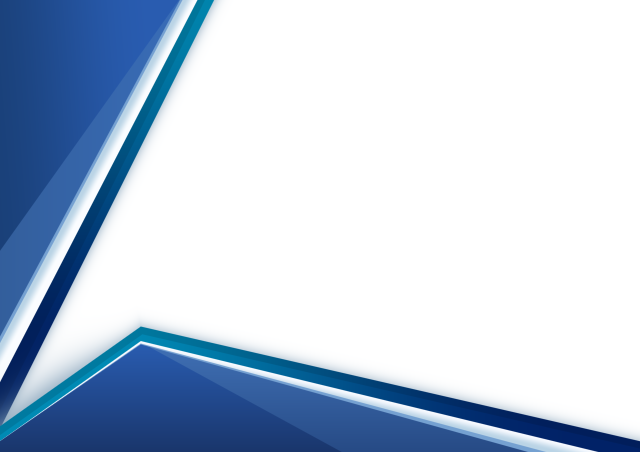
Reproduce this background procedurally as a Shadertoy shader.

```glsl
// A white page framed by two folded blue panels: a slanted one at the left and
// a low roof along the bottom. Each is a stack of half planes, drawn from the
// widest layer to the narrowest, with linear gradients and soft edge shadows.

// Signed distance to the line from a to b, positive on its left side
float line(vec2 p, vec2 a, vec2 b) {
    vec2 dir = normalize(b - a);
    return dot(p - a, vec2(-dir.y, dir.x));
}

// Half planes below a ridge that falls to both sides of its apex
float roof(vec2 p, vec2 leftEnd, vec2 apex, vec2 rightEnd) {
    return min(line(p, rightEnd, apex), line(p, apex, leftEnd));
}

float cover(float d) {
    float soft = 0.7 / iResolution.y;
    return smoothstep(-soft, soft, d);
}

float shadow(float d, float reach) {
    return exp(-pow(max(-d, 0.0) / reach, 1.3));
}

void mainImage(out vec4 fragColor, in vec2 fragCoord) {
    vec2 p = fragCoord / iResolution.xy * vec2(1.412, 1.0);
    vec3 navy = vec3(0.005, 0.13, 0.39);
    vec3 teal = vec3(0.0, 0.52, 0.68);
    vec3 pale = vec3(0.73, 0.83, 0.90);
    vec3 rim = vec3(0.46, 0.63, 0.82);
    vec3 shade = vec3(0.48, 0.60, 0.70);
    vec3 color = vec3(1.0);

    // Left band, teal at the top and navy at the foot, in two tones
    float band = line(p, vec2(0.0129, 0.0772), vec2(0.4724, 1.0));
    float strip = line(p, vec2(0.0, 0.1544), vec2(0.4357, 1.0));
    color = mix(color, shade, 0.45 * shadow(band, 0.012));
    vec3 bandColor = mix(navy, teal, smoothstep(0.2, 1.05, p.y));
    bandColor *= mix(1.0, 0.9, cover(band - 0.018));
    color = mix(color, bandColor, cover(band));

    // Left pale strip with its thin rim
    float edge = line(p, vec2(0.0, 0.241), vec2(0.4026, 1.0));
    vec3 stripColor = mix(pale, vec3(0.98, 0.99, 1.0), smoothstep(0.004, 0.026, -edge));
    color = mix(color, stripColor, cover(strip));
    color = mix(color, rim, cover(edge));

    // Left panel and the lighter facet along its edge
    float panel = line(p, vec2(0.0, 0.2555), vec2(0.397, 1.0));
    float facet = line(p, vec2(0.395, 1.0), vec2(0.0, 0.445));
    vec3 panelColor = mix(vec3(0.10, 0.25, 0.47), vec3(0.16, 0.36, 0.69),
                          smoothstep(-0.05, 0.36, p.x + 0.08 * (p.y - 0.7)));
    vec3 facetColor = mix(vec3(0.20, 0.37, 0.61), vec3(0.22, 0.42, 0.71), p.x / 0.36);
    panelColor = mix(panelColor, facetColor, cover(facet));
    color = mix(color, panelColor, cover(panel));

    // Roof shadow, wider beside the short left slope
    vec2 apex = vec2(0.3107, 0.2776);
    float ridge = roof(p, vec2(0.0, 0.057), apex, vec2(1.412, 0.0239));
    float leftSlope = 1.0 - smoothstep(0.08, 0.32, p.x);
    color = mix(color, shade, mix(0.4, 0.65, leftSlope) * shadow(ridge, mix(0.013, 0.036, leftSlope)));

    // Roof band, teal at the left and navy toward the right
    vec3 roofColor = mix(teal, navy, smoothstep(0.2, 1.25, p.x));
    roofColor *= mix(0.92, 1.04, cover(ridge - 0.016));
    color = mix(color, roofColor, cover(ridge));

    // Roof pale strip, opening out to the right, with its rim
    vec2 innerLeft = vec2(0.0, 0.024);
    float roofStrip = roof(p, innerLeft, vec2(0.3107, 0.2455), vec2(1.320, 0.0));
    float roofEdge = roof(p, innerLeft, vec2(0.3107, 0.240), vec2(1.205, 0.0));
    vec3 roofStripColor = mix(vec3(0.97, 0.98, 1.0), pale, smoothstep(0.0, 0.022, roofStrip));
    color = mix(color, roofStripColor, cover(roofStrip));
    color = mix(color, rim, cover(roofEdge));

    // Roof panel, darker downward, with a lighter facet at the right
    float roofPanel = roof(p, innerLeft, vec2(0.3107, 0.238), vec2(1.165, 0.0));
    float roofFacet = line(p, vec2(0.754, 0.0), vec2(0.331, 0.2316));
    float height = clamp(p.y / 0.238, 0.0, 1.0);
    vec3 base = mix(vec3(0.10, 0.21, 0.42), vec3(0.16, 0.36, 0.69), height);
    vec3 light = mix(vec3(0.15, 0.29, 0.52), vec3(0.25, 0.44, 0.71), height);
    base = mix(light, base, cover(roofFacet));
    color = mix(color, base, cover(roofPanel));

    fragColor = vec4(color, 1.0);
}
```
